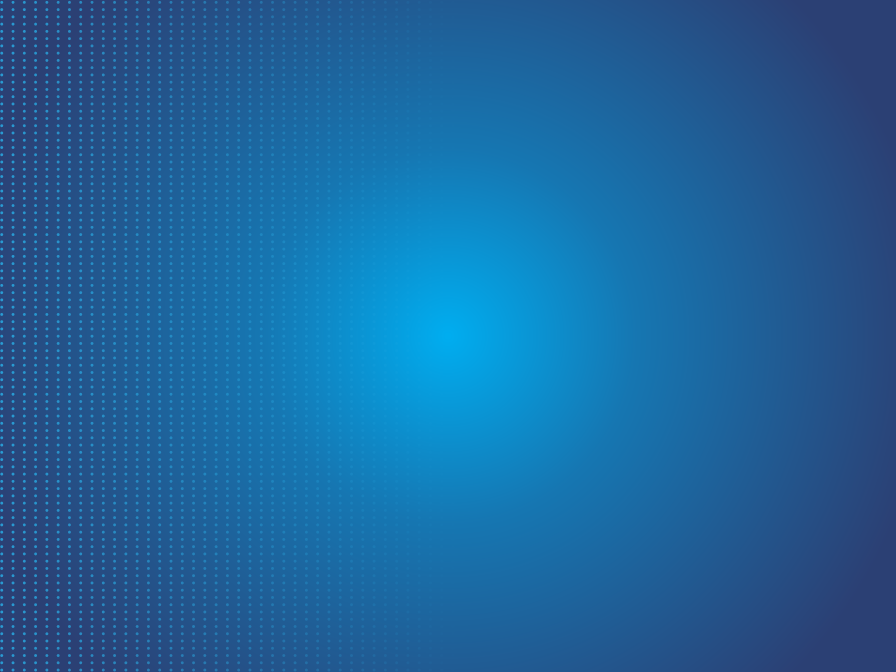
Give the GLSL for this background, as a Shadertoy shader.

```glsl
// Blue radial glow with a fine dot grid fading in from the left edge.

// Lengths are fractions of the canvas height.
const vec3 GLOW_COLOR = vec3(0.0, 0.68, 0.94);
const vec3 EDGE_COLOR = vec3(0.17, 0.25, 0.455);
const vec3 DOT_COLOR = vec3(0.16, 0.67, 0.89);
const float MID_RADIUS = 0.278;   // halfway blend between the two blues
const float OUTER_RADIUS = 0.72;  // edge colour is reached here
const vec2 DOT_SPACING = vec2(0.01679, 0.0108);
const vec2 DOT_ORIGIN = vec2(0.0026, 0.0035);  // from the upper left corner
const float DOT_RADIUS = 0.0021;
const float DOT_OPACITY = 0.85;
const float DOT_FADE_END = 0.68;

// Radial gradient: steep near the centre, gentler outside.
vec3 radialGlow(vec2 p) {
    float r = length(p);
    float inner = clamp(r / MID_RADIUS, 0.0, 1.0);
    float outer = clamp((r - MID_RADIUS) / (OUTER_RADIUS - MID_RADIUS), 0.0, 1.0);
    return mix(GLOW_COLOR, EDGE_COLOR, 0.5 * (inner + outer));
}

// Coverage of the repeated dots, smoothed over one pixel.
float dotGrid(vec2 p, float pixel) {
    vec2 cell = (fract((p - DOT_ORIGIN) / DOT_SPACING + 0.5) - 0.5) * DOT_SPACING;
    return clamp((DOT_RADIUS - length(cell)) / pixel + 0.5, 0.0, 1.0);
}

void mainImage(out vec4 fragColor, in vec2 fragCoord) {
    float pixel = 1.0 / iResolution.y;
    vec2 centered = (fragCoord - 0.5 * iResolution.xy) * pixel;
    vec2 fromTopLeft = vec2(fragCoord.x, iResolution.y - fragCoord.y) * pixel;

    vec3 color = radialGlow(centered);

    // Dots lose opacity toward the middle.
    float fade = DOT_OPACITY * clamp(1.0 - fromTopLeft.x / DOT_FADE_END, 0.0, 1.0);
    color = mix(color, DOT_COLOR, fade * dotGrid(fromTopLeft, pixel));

    fragColor = vec4(color, 1.0);
}
```
